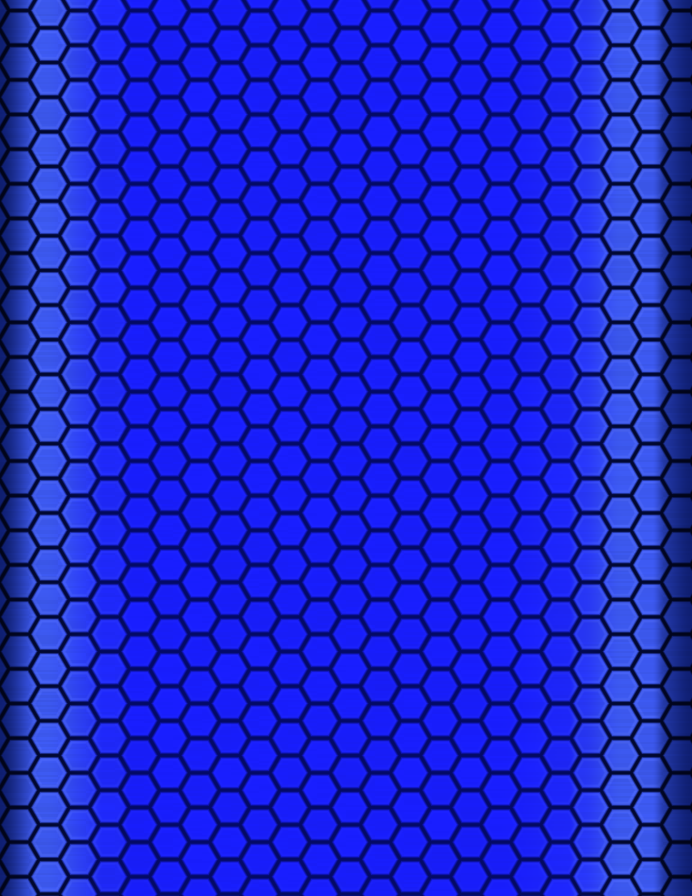
A Shadertoy shader for this pattern:

```glsl
// Lengths marked "pitch" are fractions of one hexagon's height.
const float ROW_PITCH = 0.03867;             // fraction of canvas height
const float COLUMN_STRETCH = 1.003;          // slight widening of the columns
const vec2  GRID_ORIGIN = vec2(0.2900, 0.5822);
const float LINE_CORE = 0.035;               // pitch, fully dark
const float LINE_FADE = 0.108;               // pitch, end of soft shoulder
const float RIM_OFFSET = 0.125;              // pitch, bevel highlight
const float RIM_WIDTH = 0.035;
const float CELL_VARIATION = 0.035;
const float GRAIN = 0.025;
const float GRAIN_ROWS = 384.0;

const vec3 FACE_BLUE  = vec3(0.095, 0.115, 0.985);
const vec3 SHEEN_BLUE = vec3(0.235, 0.345, 0.930);
const vec3 RIM_BLUE   = vec3(0.360, 0.460, 1.000);
const vec3 LINE_NAVY  = vec3(0.015, 0.040, 0.400);
const vec3 LINE_BLACK = vec3(0.005, 0.030, 0.190);
const vec3 EDGE_SHADE = vec3(0.250, 0.350, 0.480);

float hash(vec2 p) {
    vec3 q = fract(p.xyx * vec3(0.1031, 0.1030, 0.0973));
    q += dot(q, q.yzx + 33.33);
    return fract((q.x + q.y) * q.z);
}

// Distance from a flat-topped hexagon's border, positive inside.
float hexInset(vec2 p) {
    p = abs(p);
    return 0.5 - max(p.y, dot(p, vec2(0.8660, 0.5)));
}

// Offset to the nearest centre (xy) and that centre's position (zw).
vec4 hexCell(vec2 p) {
    const vec2 period = vec2(1.7321, 1.0);
    vec2 a = period * floor(p / period + 0.5);
    vec2 b = period * (floor(p / period) + 0.5);
    vec2 centre = hexInset(p - a) > hexInset(p - b) ? a : b;
    return vec4(p - centre, centre);
}

// Pale reflections running down both sides, with stepped inner borders.
float sideSheen(float x) {
    float left = 0.18 * (1.0 - smoothstep(0.172, 0.186, x))
               + 0.24 * (1.0 - smoothstep(0.125, 0.150, x))
               + 0.58 * (1.0 - smoothstep(0.065, 0.145, x));
    float right = 0.15 * smoothstep(0.720, 0.825, x)
                + 0.27 * smoothstep(0.822, 0.836, x)
                + 0.58 * smoothstep(0.840, 0.900, x);
    return max(left, right);
}

// Darkening where the surface turns away at the outer edges.
float sideShadow(float x) {
    float left = 1.0 - smoothstep(0.0, 0.060, x);
    float right = 0.65 * smoothstep(0.942, 0.964, x)
                + 0.35 * smoothstep(0.960, 1.0, x);
    return max(left, right);
}

void mainImage(out vec4 fragColor, in vec2 fragCoord) {
    vec2 uv = fragCoord / iResolution.xy;
    vec2 p = fragCoord / iResolution.y - GRID_ORIGIN;
    p /= ROW_PITCH * vec2(COLUMN_STRETCH, 1.0);
    float pixel = 1.0 / (iResolution.y * ROW_PITCH);

    vec4 cell = hexCell(p);
    float inset = hexInset(cell.xy);
    vec2 cellId = floor(cell.zw * vec2(1.1547, 2.0) + 0.5);

    float sheen = sideSheen(uv.x);
    float shadow = sideShadow(uv.x);

    // Cell face with a small tonal drift per hexagon
    vec3 color = mix(FACE_BLUE, SHEEN_BLUE, sheen);
    color *= 1.0 + CELL_VARIATION * (hash(cellId + 200.0) - 0.5);

    // Bevel highlight, stronger on the reflective sides
    float rim = 1.0 - smoothstep(0.0, RIM_WIDTH + pixel, abs(inset - RIM_OFFSET));
    color = mix(color, RIM_BLUE, rim * (0.04 + 0.30 * sheen) * (1.0 - shadow));
    color *= mix(vec3(1.0), EDGE_SHADE, shadow);

    // Soft dark joints, blacker and crisper towards the sides
    float fade = mix(LINE_FADE, 0.090, sheen);
    float joint = 1.0 - smoothstep(LINE_CORE - 0.5 * pixel, fade + 0.25 * pixel, inset);
    vec3 jointColor = mix(LINE_NAVY, LINE_BLACK, max(sheen, shadow));
    color = mix(color, jointColor * (1.0 - 0.5 * shadow), joint);

    // Fine horizontal scan wear
    vec2 scan = vec2(floor(uv.x * 24.0), floor(uv.y * GRAIN_ROWS));
    color *= 1.0 + GRAIN * (hash(scan + 17.0) - 0.5) * (1.0 + sheen);

    fragColor = vec4(clamp(color, 0.0, 1.0), 1.0);
}
```
